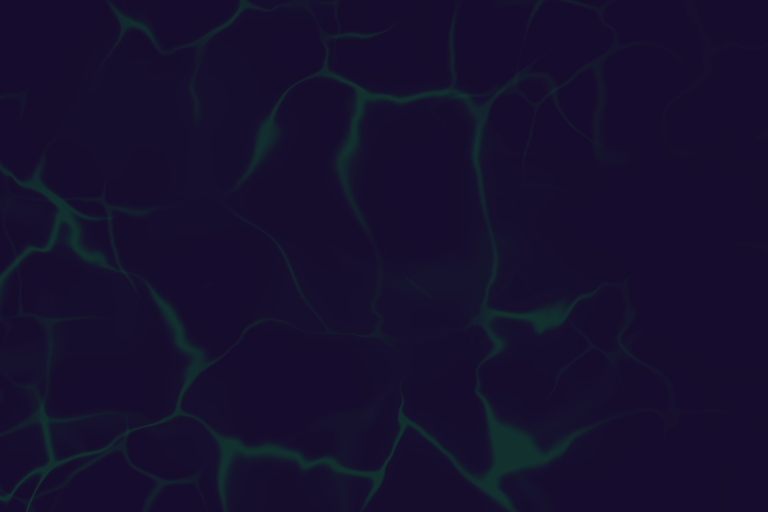
Write a WebGL 2 fragment shader that draws this texture.

```glsl
#version 300 es
precision highp float;

uniform vec2 u_resolution;
out vec4 fragColor;

const vec3 DEEP_VIOLET = vec3(0.088, 0.046, 0.176);
const vec3 VEIN_GREEN = vec3(0.068, 0.190, 0.180);

// Integer hash: two values in 0..1 per lattice cell
vec2 hash2(vec2 cell) {
    uvec2 q = uvec2(ivec2(cell) + 4096);
    q = q * 1664525u + 1013904223u;
    q.x += q.y * 1664525u;
    q.y += q.x * 1664525u;
    q ^= q >> 16u;
    q.x += q.y * 1664525u;
    q.y += q.x * 1664525u;
    q ^= q >> 16u;
    return vec2(q & 65535u) / 65535.0;
}

// Smooth value noise with two independent channels
vec2 noise2(vec2 p) {
    vec2 cell = floor(p);
    vec2 f = p - cell;
    f = f * f * f * (f * (f * 6.0 - 15.0) + 10.0);
    vec2 low = mix(hash2(cell), hash2(cell + vec2(1.0, 0.0)), f.x);
    vec2 high = mix(hash2(cell + vec2(0.0, 1.0)), hash2(cell + 1.0), f.x);
    return mix(low, high, f.y);
}

// Bends the plane so that cell borders meander
vec2 warp(vec2 p, float amount) {
    p += amount * (noise2(p * 3.5 + 11.0) - 0.5);
    p += amount * 0.4 * (noise2(p * 10.0 + 37.0) - 0.5);
    return p + amount * 0.12 * (noise2(p * 26.0 + 71.0) - 0.5);
}

// Distance to the nearest cell border, swelling where borders meet
float borderDistance(vec2 p, float cellSize, float blend) {
    vec2 q = p / cellSize;
    vec2 home = floor(q);
    float nearest = 1e3;
    float total = 0.0;
    for (int y = -2; y <= 2; y++) {
        for (int x = -2; x <= 2; x++) {
            vec2 cell = home + vec2(x, y);
            vec2 offset = cell + 0.12 + 0.76 * hash2(cell) - q;
            float squared = dot(offset, offset);
            nearest = min(nearest, squared);
            total += exp(-blend * squared);
        }
    }
    float others = max(total - exp(-blend * nearest), 1e-9);
    float gap = -log(others) / blend - nearest;
    return 0.5 * cellSize * max(gap, 0.0);
}

// Soft ridge that narrows as its strength fades
float ridge(float dist, float width, float strength) {
    float reach = dist / (width * (0.35 + 0.65 * strength));
    return strength * exp(-reach * reach);
}

float patches(vec2 p, float scale, float start, float end) {
    float n = 0.7 * noise2(p * scale).x + 0.3 * noise2(p * scale * 2.3 + 5.0).y;
    return smoothstep(start, end, n);
}

void main() {
    vec2 uv = gl_FragCoord.xy / u_resolution;
    vec2 p = gl_FragCoord.xy / u_resolution.y;

    // Main web of light
    float mainDist = borderDistance(warp(p + 3.0, 0.16), 0.31, 15.0);
    float mainStrength = patches(p + 52.3, 4.2, 0.28, 0.74);
    float width = mix(0.005, 0.0105, noise2(p * 7.0 + 19.0).x);
    float light = 0.9 * ridge(mainDist, width, mainStrength);
    light += 0.09 * (0.2 + mainStrength) * exp(-mainDist / 0.02);

    // Fine side threads
    float fineDist = borderDistance(warp(p + 14.0, 0.12), 0.19, 16.0);
    float fineStrength = patches(p + 21.7, 4.5, 0.5, 0.8);
    light += 0.55 * ridge(fineDist, 0.0055, fineStrength);

    // Blurred streaks and drifting haze
    float softDist = borderDistance(warp(p + 27.0, 0.2), 0.4, 12.0);
    light += 0.17 * ridge(softDist, 0.02, patches(p + 33.1, 4.5, 0.42, 0.75));
    light += 0.07 * patches(p + 45.0, 5.0, 0.35, 0.85);

    // Light dies away toward the right
    light *= 1.0 - 0.85 * smoothstep(0.68, 0.88, uv.x);
    light = min(light, 1.0);
    fragColor = vec4(mix(DEEP_VIOLET, VEIN_GREEN, light), 1.0);
}
```
